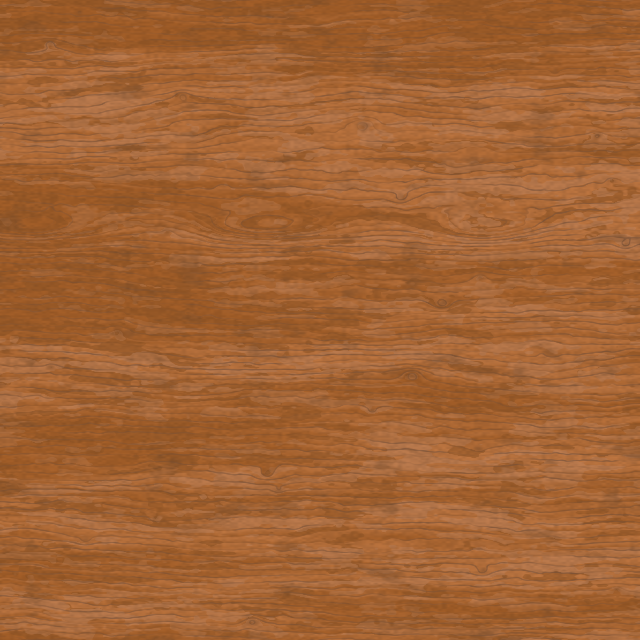
A WebGL 1 fragment shader for this texture:

```glsl
precision highp float;

uniform vec2 u_resolution;

const float RINGS = 90.0;          // grain lines over the canvas height
const float LINE_WIDTH = 0.0009;   // half width of a grain line
const float LINE_STRENGTH = 0.66;
const float PALE_STRENGTH = 0.72;
const float DARK_STRENGTH = 0.60;
const float PORE_CONTRAST = 0.11;
const float KNOTS = 24.0;
const float EYES = 3.0;
const vec2 EYE_SIZE = vec2(0.095, 0.024);
const float EYE_HEIGHT = 0.645;

const vec3 ORANGE = vec3(0.612, 0.353, 0.150);
const vec3 LIGHT = vec3(0.705, 0.437, 0.240);
const vec3 PINK = vec3(0.705, 0.470, 0.310);
const vec3 BROWN = vec3(0.560, 0.330, 0.145);
const vec3 LINE_COLOR = vec3(0.475, 0.325, 0.230);
const vec3 SMUDGE = vec3(0.460, 0.295, 0.170);

float hash(vec2 p) {
  return fract(sin(dot(p, vec2(127.1, 311.7))) * 43758.545);
}

float noise(vec2 p) {
  vec2 i = floor(p);
  vec2 f = fract(p);
  f = f * f * (3.0 - 2.0 * f);
  float low = mix(hash(i), hash(i + vec2(1.0, 0.0)), f.x);
  float high = mix(hash(i + vec2(0.0, 1.0)), hash(i + 1.0), f.x);
  return mix(low, high, f.y);
}

float fbm(vec2 p) {
  float sum = 0.0;
  float weight = 0.533;
  for (int i = 0; i < 4; i++) {
    sum += weight * noise(p);
    p = p * 2.03 + 17.3;
    weight *= 0.5;
  }
  return sum;
}

// x: squared distance to a knot in units of its size, y: that size
vec2 knot(vec2 p, float id) {
  vec2 center = vec2(hash(vec2(id, 3.1)), (id + hash(vec2(id, 8.7))) / KNOTS);
  float size = mix(0.004, 0.011, pow(hash(vec2(id, 5.3)), 2.0));
  vec2 d = (p - center) / (size * vec2(1.5, 1.0));
  return vec2(dot(d, d), size);
}

// Height whose level lines are the grain
float grainHeight(vec2 p) {
  float h = p.y;
  h += 0.036 * noise(p * vec2(2.2, 6.0));
  h += 0.014 * noise(p * vec2(7.0, 23.0) + 4.0);
  h += 0.0065 * noise(p * vec2(20.0, 52.0) + 9.0);
  h += 0.0036 * noise(p * vec2(52.0, 105.0) + 2.0);
  h += 0.0014 * noise(p * vec2(115.0, 200.0) + 6.0);
  for (float i = 0.0; i < KNOTS; i++) {
    vec2 k = knot(p, i);
    float side = hash(vec2(i, 1.9)) < 0.5 ? -1.0 : 1.0;
    h += side * 2.5 * k.y / (1.0 + k.x);
  }
  for (float i = 0.0; i < EYES; i++) {
    vec2 d = (p - vec2(0.06 + 0.35 * i, EYE_HEIGHT)) / EYE_SIZE;
    h += 0.050 * exp(-dot(d, d));
  }
  return h;
}

void main() {
  vec2 p = gl_FragCoord.xy / u_resolution.y;
  float pixel = 1.0 / u_resolution.y;

  // Ring phase and its slope, for lines of even width
  const float STEP = 0.0007;
  float h = grainHeight(p);
  vec2 slope = vec2(grainHeight(p + vec2(STEP, 0.0)), grainHeight(p + vec2(0.0, STEP))) - h;
  float density = max(length(slope) / STEP, 0.3) * RINGS;
  float phase = fract(h * RINGS);
  float lineDistance = min(phase, 1.0 - phase) / density;

  // Broad bands of tone with a gradient inside each ring
  float band = fbm(vec2(p.x * 1.3, h * 15.0) + 31.0);
  float edge = clamp(density * pixel, 0.05, 0.5);
  float ramp = phase * (1.0 - smoothstep(1.0 - edge, 1.0, phase));
  float streak = noise(vec2(p.x * 16.0, h * 230.0));
  float tone = smoothstep(0.30, 0.77, band + 0.18 * (ramp - 0.45) + 0.22 * (streak - 0.5));
  vec3 color = mix(ORANGE, LIGHT, tone);

  // Ragged pale and dark flakes stretched along the grain
  float ragged = 0.42 * (noise(p * vec2(85.0, 190.0)) - 0.5);
  float pale = noise(vec2(p.x * 17.0, h * RINGS * 1.5) + 50.0) + ragged + 0.5 * (band - 0.5);
  float dark = noise(vec2(p.x * 15.0, h * RINGS * 1.3) + 120.0) + ragged - 0.5 * (band - 0.5);
  color = mix(color, BROWN, DARK_STRENGTH * smoothstep(0.60, 0.69, dark));
  color = mix(color, PINK, PALE_STRENGTH * smoothstep(0.59, 0.67, pale) * (0.4 + 0.6 * tone));

  // Broken dark grain lines
  float presence = smoothstep(0.25, 0.60, noise(vec2(p.x * 15.0, h * RINGS * 0.9) + 70.0));
  presence *= 0.6 + 0.6 * noise(p * vec2(95.0, 60.0) + 20.0);
  float line = 1.0 - smoothstep(LINE_WIDTH - 0.4 * pixel, LINE_WIDTH + 0.6 * pixel, lineDistance);
  line *= (0.22 + 0.78 * presence) * (0.6 + 0.4 * tone);
  line *= 1.0 - 0.6 * smoothstep(180.0, 360.0, density);
  color = mix(color, LINE_COLOR, LINE_STRENGTH * line);

  // Knot hearts and faint smudges
  float heart = 0.0;
  for (float i = 0.0; i < KNOTS; i++) {
    heart = max(heart, exp(-1.5 * knot(p, i).x));
  }
  float smudge = smoothstep(0.62, 0.82, fbm(p * vec2(20.0, 48.0) + 90.0));
  color = mix(color, SMUDGE, 0.35 * heart + 0.36 * smudge * (1.0 - heart));

  // Fine pores
  float pores = noise(p * vec2(160.0, 340.0)) - 0.5;
  color *= 1.0 + PORE_CONTRAST * pores;

  gl_FragColor = vec4(color, 1.0);
}
```
